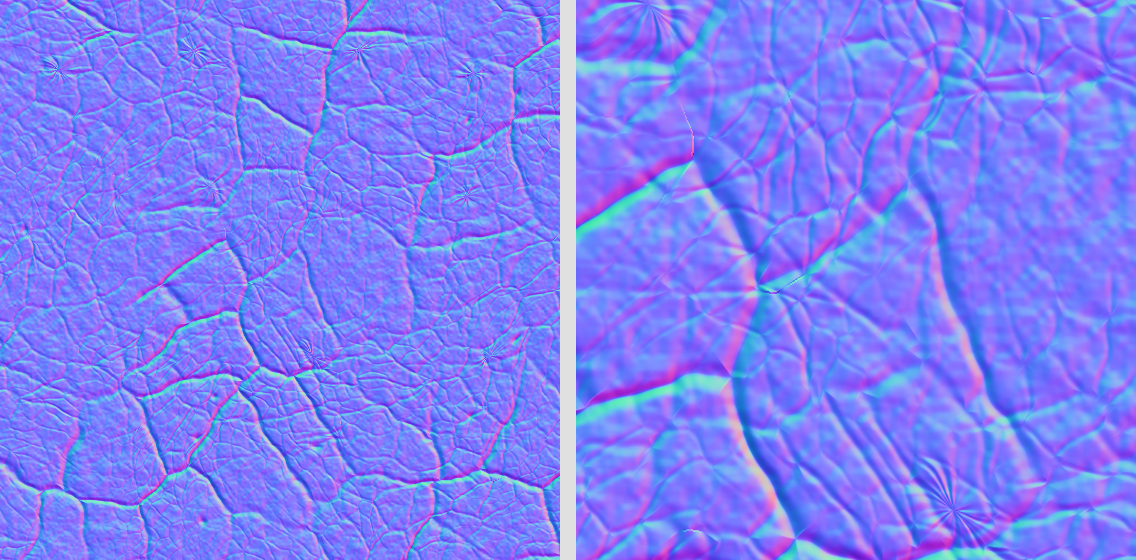
Left: the whole. Right: its middle third, enlarged.
Reproduce this texture map procedurally as a three.js fragment shader.

```glsl
// Tangent-space normal map of dry, cracked hide: three sizes of warped Voronoi
// cracks, fine grain, fanned wrinkles and a few pits are summed into one height
// field, whose finite differences give the normal.
#define BIG_CELLS 6.5
#define MID_CELLS 15.0
#define SMALL_CELLS 34.0
#define BIG_DEPTH 0.0060
#define MID_DEPTH 0.0017
#define SMALL_DEPTH 0.0010
#define GRAIN 0.0022
#define WRINKLE 0.0065
#define PIT_DEPTH 0.0065
#define STEP 0.0012
#define LEAN 0.25

varying vec2 vUv;

vec2 hash2(vec2 p) {
  vec3 q = fract(vec3(p.xyx) * vec3(0.1031, 0.1030, 0.0973));
  q += dot(q, q.yzx + 33.33);
  return fract((q.xx + q.yz) * q.zy);
}

// Smooth value noise, two independent channels centred on zero
vec2 noise2(vec2 p) {
  vec2 i = floor(p), f = fract(p);
  f = f * f * (3.0 - 2.0 * f);
  vec2 low = mix(hash2(i), hash2(i + vec2(1.0, 0.0)), f.x);
  vec2 high = mix(hash2(i + vec2(0.0, 1.0)), hash2(i + 1.0), f.x);
  return mix(low, high, f.y) - 0.5;
}

// Distance to the nearest Voronoi border, in canvas units
float borderDistance(vec2 p, float cells, float seed) {
  p = p * cells + seed;
  vec2 base = floor(p), f = fract(p);
  vec2 nearCell = vec2(0.0), nearPoint = vec2(0.0);
  float best = 8.0;
  for (int y = -1; y <= 1; y++) {
    for (int x = -1; x <= 1; x++) {
      vec2 c = vec2(float(x), float(y));
      vec2 r = c + hash2(base + c) - f;
      float d = dot(r, r);
      if (d < best) { best = d; nearCell = c; nearPoint = r; }
    }
  }
  float border = 8.0;
  for (int y = -1; y <= 1; y++) {
    for (int x = -1; x <= 1; x++) {
      vec2 c = nearCell + vec2(float(x), float(y));
      vec2 r = c + hash2(base + c) - f;
      vec2 across = r - nearPoint;
      if (dot(across, across) > 0.00001)
        border = min(border, dot(0.5 * (nearPoint + r), normalize(across)));
    }
  }
  return border / cells;
}

float groove(float d, float width) {
  return exp(-d * d / (width * width));
}

// Creases radiating from scattered centres
float wrinkles(vec2 p) {
  vec2 g = p * 4.0 + 20.0, id = floor(g);
  vec2 r = (fract(g) - 0.3 - 0.4 * hash2(id)) / 4.0;
  float dist = length(r) + 0.00001;
  float present = step(0.45, hash2(id + 57.0).x);
  float fade = groove(dist, 0.032) * min(dist / 0.025, 1.0);
  return present * fade * noise2(r / dist * 5.0 + dist * 28.0 + id * 13.0 + 40.0).x;
}

float pits(vec2 p) {
  vec2 g = p * 9.0 + 70.0, id = floor(g);
  vec2 r = (fract(g) - 0.25 - 0.5 * hash2(id)) / 9.0;
  return step(0.88, hash2(id + 31.0).y) * groove(length(r), 0.0065);
}

float height(vec2 uv) {
  // Bend the plane so that cracks wander and cells vary in size
  vec2 p = uv + 0.085 * noise2(uv * 5.0 + 11.0)
              + 0.015 * noise2(uv * 22.0 + 37.0)
              + 0.005 * noise2(uv * 70.0 + 91.0);

  // Cracks deepen and fade along their length
  vec2 wear = smoothstep(-0.28, 0.28, noise2(uv * 6.0 + 63.0));
  float fineWear = smoothstep(-0.35, 0.25, noise2(uv * 11.0 + 17.0).x);
  float big = borderDistance(p, BIG_CELLS, 5.0);
  float mid = borderDistance(p, MID_CELLS, 44.0);
  float small = borderDistance(p, SMALL_CELLS, 83.0);
  float h = -BIG_DEPTH * mix(0.25, 1.0, wear.x)
            * (groove(big, 0.0055) + 0.45 * exp(-big / 0.018));
  h -= MID_DEPTH * mix(0.2, 1.2, wear.y) * groove(mid, 0.0036);
  h -= SMALL_DEPTH * mix(0.3, 1.1, fineWear) * groove(small, 0.0026);

  // Grain in three octaves
  h += GRAIN * (1.5 * noise2(uv * 42.0 + 3.0).x + noise2(uv * 92.0 + 29.0).x
              + 0.45 * noise2(uv * 190.0 + 71.0).x);
  return h + WRINKLE * wrinkles(p) - PIT_DEPTH * pits(p);
}

void main() {
  float h = height(vUv);
  vec2 slope = vec2(h - height(vUv + vec2(STEP, 0.0)),
                    h - height(vUv + vec2(0.0, STEP))) / STEP;
  // Flats lean slightly down while upward faces are steeper
  slope.y += LEAN * abs(slope.y) - 0.045;
  slope.x -= 0.09 * slope.y + 0.02;
  vec3 normal = normalize(vec3(slope, 1.0));
  gl_FragColor = vec4(normal * 0.5 + 0.5, 1.0);
}
```
